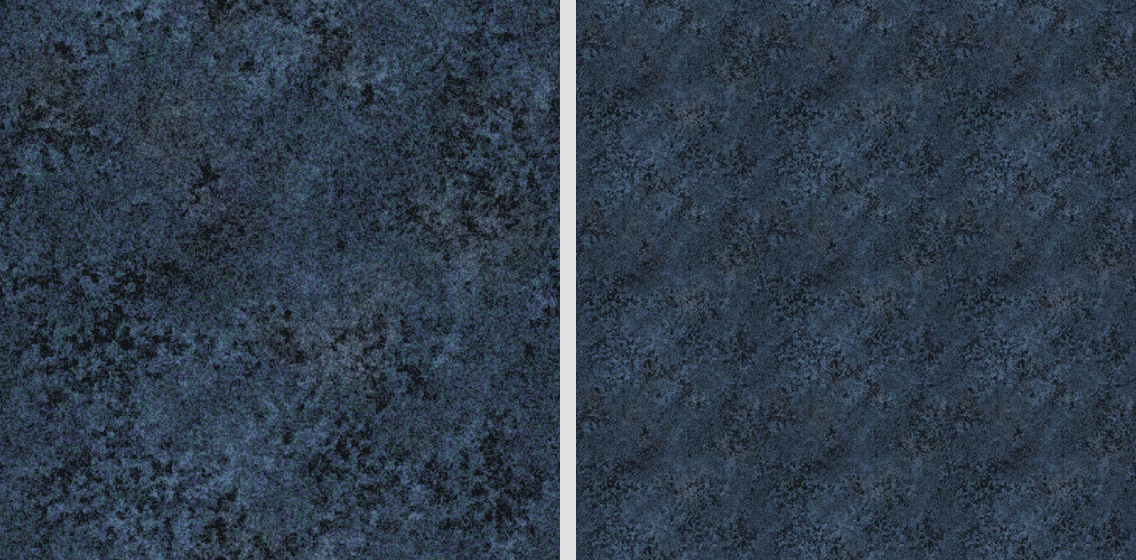
Left: one tile. Right: repeated 3 by 3.
Reproduce this texture procedurally as a three.js fragment shader.

```glsl
varying vec2 vUv;

// Palette, dark to light
const vec3 SOOT = vec3(0.070, 0.080, 0.092);
const vec3 SHADOW = vec3(0.160, 0.205, 0.262);
const vec3 SLATE = vec3(0.226, 0.310, 0.394);
const vec3 PALE = vec3(0.335, 0.435, 0.545);
const vec3 INDIGO_SHIFT = vec3(0.021, -0.013, 0.034);
const vec3 WARM_GREY = vec3(1.02, 1.02, 1.04);

// Feature counts across the tile
const vec2 CLOUD_CELLS = vec2(3.0, 5.0);
const float STAIN_CELLS = 5.0;
const float CLUSTER_CELLS = 8.0;
const float FLAKE_CELLS = 30.0;
const float LACE_CELLS = 76.0;
const float GRAIN_CELLS = 360.0;
const float GRIT_CELLS = 190.0;
const float LARGE_PITS = 42.0;
const float SMALL_PITS = 92.0;

// Strengths
const float BASE_TONE = 0.465;
const float CLOUD_GAIN = 0.86;
const float LACE_GAIN = 0.36;
const float GRAIN_GAIN = 0.68;
const float GRIT_GAIN = 0.30;
const float FLAKE_GAIN = 0.20;
const float PIT_DEPTH = 0.38;
const float EDGE_WARP = 0.007;

float hash(vec2 p) {
  vec3 q = fract(p.xyx * vec3(0.1031, 0.1030, 0.0973));
  q += dot(q, q.yzx + 33.33);
  return fract((q.x + q.y) * q.z);
}

// Value noise that wraps after "period" cells
float noise(vec2 p, vec2 period, float seed) {
  vec2 g = p * period;
  vec2 i = floor(g);
  vec2 f = g - i;
  f = f * f * (3.0 - 2.0 * f);
  vec2 a = mod(i, period) + seed;
  vec2 b = mod(i + 1.0, period) + seed;
  return mix(mix(hash(a), hash(vec2(b.x, a.y)), f.x),
             mix(hash(vec2(a.x, b.y)), hash(b), f.x), f.y);
}

float fbm(vec2 p, vec2 period, float seed) {
  float sum = 0.0, total = 0.0, amp = 1.0;
  for (int k = 0; k < 4; k++) {
    sum += amp * noise(p, period, seed + float(k) * 17.0);
    total += amp;
    amp *= 0.6;
    period *= 2.0;
  }
  return sum / total;
}

// Scattered round pits, one candidate per cell
float pits(vec2 p, float cells, float density, float seed) {
  vec2 g = p * cells;
  float cover = 0.0;
  for (int y = -1; y <= 1; y++) {
    for (int x = -1; x <= 1; x++) {
      vec2 cell = floor(g) + vec2(float(x), float(y));
      vec2 id = mod(cell, cells) + seed;
      vec2 jitter = vec2(hash(id + 7.0), hash(id + 131.0)) - 0.5;
      float size = hash(id + 61.0);
      float radius = mix(0.14, 0.48, size * size);
      float d = length(g - cell - 0.5 - 0.8 * jitter);
      float present = smoothstep(-0.06, 0.06, density - hash(id + 211.0));
      float depth = mix(0.45, 1.0, hash(id + 173.0));
      cover = max(cover, present * depth * (1.0 - smoothstep(radius - 0.07, radius + 0.07, d)));
    }
  }
  return cover;
}

vec3 ramp(float t) {
  vec3 c = mix(SOOT, SHADOW, smoothstep(-0.06, 0.36, t));
  c = mix(c, SLATE, smoothstep(0.30, 0.70, t));
  return mix(c, PALE, smoothstep(0.66, 1.08, t));
}

void main() {
  vec2 p = vUv;

  // Broad clouds drawn out along the rising diagonal
  vec2 sheared = vec2(p.x, p.y - p.x);
  float cloud = 0.6 * fbm(sheared, CLOUD_CELLS, 3.0) + 0.4 * fbm(p, vec2(6.0), 19.0);
  float cluster = smoothstep(0.40, 0.68, fbm(p, vec2(CLUSTER_CELLS), 41.0));
  float stain = smoothstep(0.50, 0.70, fbm(p, vec2(STAIN_CELLS), 83.0));

  // Crisp lace, pale flakes and sharp grain
  float lace = smoothstep(0.36, 0.64, fbm(p, vec2(LACE_CELLS), 29.0));
  float flake = smoothstep(0.52, 0.58, fbm(p, vec2(FLAKE_CELLS), 57.0));
  float grain = noise(p, vec2(GRAIN_CELLS), 11.0);
  float grit = noise(p, vec2(GRIT_CELLS), 23.0);
  float tone = BASE_TONE + CLOUD_GAIN * (cloud - 0.5);
  tone += LACE_GAIN * (lace - 0.5) * (0.4 + cluster);
  tone += FLAKE_GAIN * (flake - 0.4) * smoothstep(0.38, 0.62, cloud);
  tone += GRAIN_GAIN * (grain - 0.5) + GRIT_GAIN * (grit - 0.5);

  // Dark pits with crumbled rims
  vec2 rough = vec2(noise(p, vec2(150.0), 5.0), noise(p, vec2(150.0), 71.0)) - 0.5;
  vec2 q = p + EDGE_WARP * rough;
  float pit = max(pits(q, LARGE_PITS, 0.04 + 0.34 * cluster, 13.0),
                  0.9 * pits(q, SMALL_PITS, 0.06 + 0.36 * cluster, 37.0));
  tone -= PIT_DEPTH * pit;

  // Fine teal to indigo mottling and faint grey stains
  float hue = 4.0 * (noise(p, vec2(300.0), 97.0) - 0.5) + 1.2 * (fbm(p, vec2(14.0), 67.0) - 0.5);
  vec3 color = ramp(tone);
  color += INDIGO_SHIFT * clamp(1.6 * hue, -1.0, 1.0) * smoothstep(0.0, 0.4, tone);
  float luma = dot(color, vec3(0.30, 0.59, 0.11));
  color = mix(color, luma * WARM_GREY, 0.30 * stain);

  gl_FragColor = vec4(color, 1.0);
}
```
